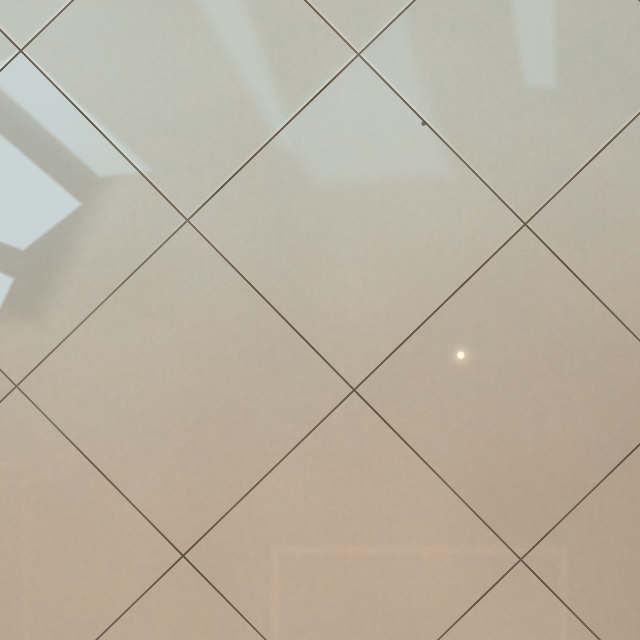
Reproduce this texture procedurally as a WebGL 2 fragment shader.

```glsl
#version 300 es
precision highp float;
// Glossy beige floor tiles laid diagonally, with thin grout and soft window reflections.

#define ORIGIN vec2(0.5534, 0.3906)
#define STEP_DOWN vec2(0.2604, -0.2650)
#define STEP_UP vec2(0.2673, 0.2591)
#define GROUT_HALF 0.0015
#define GROUT_BLUR 0.0008
#define TILE_VARIATION 0.012
#define GRAIN 0.022
#define WARM vec3(0.73, 0.655, 0.575)
#define COOL vec3(0.74, 0.74, 0.69)
#define GLARE vec3(0.79, 0.835, 0.835)
#define GROUT vec3(0.36, 0.31, 0.25)

uniform vec2 u_resolution;
out vec4 outColor;

float hash(vec2 p) {
  return fract(sin(dot(p, vec2(127.1, 311.7))) * 43758.5453);
}

float noise(vec2 p) {
  vec2 i = floor(p), f = fract(p);
  f = f * f * (3.0 - 2.0 * f);
  return mix(mix(hash(i), hash(i + vec2(1, 0)), f.x),
             mix(hash(i + vec2(0, 1)), hash(i + vec2(1, 1)), f.x), f.y);
}

// Distance inside an edge whose interior lies to its right
float edgeSide(vec2 p, vec2 a, vec2 b) {
  vec2 e = normalize(b - a);
  return dot(p - a, vec2(e.y, -e.x));
}

// Soft mask of a convex quad with clockwise corners
float quad(vec2 p, vec2 a, vec2 b, vec2 c, vec2 d, float blur) {
  float inside = min(min(edgeSide(p, a, b), edgeSide(p, b, c)),
                     min(edgeSide(p, c, d), edgeSide(p, d, a)));
  return smoothstep(-blur, blur, inside);
}

float windowReflections(vec2 p) {
  float strip = quad(p, vec2(-0.03, 0.89), vec2(0.035, 0.92), vec2(0.238, 0.733), vec2(0.156, 0.724), 0.005);
  float pane = quad(p, vec2(-0.04, 0.825), vec2(0.128, 0.681), vec2(0.036, 0.609), vec2(-0.04, 0.637), 0.004);
  float corner = quad(p, vec2(-0.03, 0.59), vec2(0.022, 0.564), vec2(0.0, 0.518), vec2(-0.03, 0.49), 0.004);
  float fade = mix(0.55, 0.85, smoothstep(0.25, 0.05, p.x));
  return max(strip * fade, max(pane, corner));
}

float softStreaks(vec2 p) {
  float beam = quad(p, vec2(0.28, 1.05), vec2(0.36, 1.05), vec2(0.47, 0.76), vec2(0.44, 0.77), 0.02);
  float patchGlow = quad(p, vec2(0.43, 0.80), vec2(0.63, 0.98), vec2(0.70, 0.73), vec2(0.50, 0.71), 0.02);
  float pillar = quad(p, vec2(0.79, 1.05), vec2(0.865, 1.05), vec2(0.87, 0.863), vec2(0.82, 0.865), 0.01);
  return max(beam * 0.45, max(patchGlow * 0.32, pillar * 0.4));
}

// Faint outline of a reflected box
float frameGlow(vec2 p, vec2 center, vec2 halfSize) {
  vec2 q = abs(p - center) - halfSize;
  float d = length(max(q, 0.0)) + min(max(q.x, q.y), 0.0);
  return smoothstep(0.012, 0.0, abs(d));
}

void main() {
  vec2 p = gl_FragCoord.xy / u_resolution;
  float pixel = 1.0 / min(u_resolution.x, u_resolution.y);

  // Skewed tile grid
  mat2 basis = mat2(STEP_DOWN, STEP_UP);
  vec2 grid = inverse(basis) * (p - ORIGIN);
  vec2 spacing = determinant(basis) / vec2(length(STEP_UP), length(STEP_DOWN));
  vec2 offset = (grid - round(grid)) * spacing;

  // Glaze: cool far light fading to warm near light
  float coolness = smoothstep(0.12, 0.88, p.y + 0.18 * (0.5 - p.x));
  vec3 color = mix(WARM, COOL, coolness);
  color *= 1.0 - 0.05 * smoothstep(0.6, 1.1, p.x) * (1.0 - 0.5 * p.y);
  color += TILE_VARIATION * (hash(floor(grid)) - 0.5);
  color += 0.016 * (noise(p * 9.0) - 0.5);

  // Fine grain, and mottling that shifts slightly in hue
  float speckle = 0.65 * noise(p * 260.0) + 0.35 * noise(p * 120.0 + 7.0);
  color += GRAIN * (speckle - 0.5);
  color += vec3(0.012, -0.002, -0.008) * (noise(p * 45.0 + 3.0) - 0.5);

  // Reflections, with dim bars between the panes
  float haze = 0.3 * smoothstep(0.45, 0.0, length(p - vec2(0.0, 0.95)));
  color = mix(color, GLARE, max(haze, softStreaks(p)));
  float bars = quad(p, vec2(-0.04, 0.89), vec2(0.17, 0.72), vec2(0.06, 0.50), vec2(-0.04, 0.50), 0.03);
  color *= 1.0 - 0.09 * bars;
  color = mix(color, GLARE, windowReflections(p));
  color += vec3(0.02, 0.012, 0.009) * frameGlow(p, vec2(0.655, 0.0), vec2(0.225, 0.14));
  color += vec3(0.01, 0.006, 0.004) * frameGlow(p, vec2(-0.06, 0.1), vec2(0.10, 0.175));

  // Lamp glint
  float lamp = length(p - vec2(0.72, 0.445));
  color += vec3(0.14, 0.12, 0.08) * exp(-lamp * lamp * 6000.0);
  color = mix(color, vec3(1.0, 0.98, 0.88), smoothstep(0.008, 0.003, lamp));

  // Grout with a pale lit edge and uneven wear
  vec2 lip = smoothstep(vec2(0.0018 + pixel), vec2(0.0), abs(offset - vec2(-0.0035, 0.0035)));
  color += 0.05 * max(lip.x, lip.y) * smoothstep(0.5, 0.85, p.y);
  float soft = max(GROUT_BLUR, 0.5 * pixel);
  vec2 line = 1.0 - smoothstep(vec2(GROUT_HALF - soft), vec2(GROUT_HALF + soft), abs(offset));
  float wear = 0.72 + 0.28 * noise(p * 14.0);
  wear *= 1.0 - 0.3 * smoothstep(0.35, 0.05, length(p - vec2(0.12, 0.5)));
  color = mix(color, GROUT, max(line.x, line.y) * wear);

  // Small chip beside a joint
  float chip = length(p - vec2(0.662, 0.807));
  color = mix(color, GROUT, 0.8 * smoothstep(0.005, 0.002, chip));

  outColor = vec4(clamp(color, 0.0, 1.0), 1.0);
}
```
